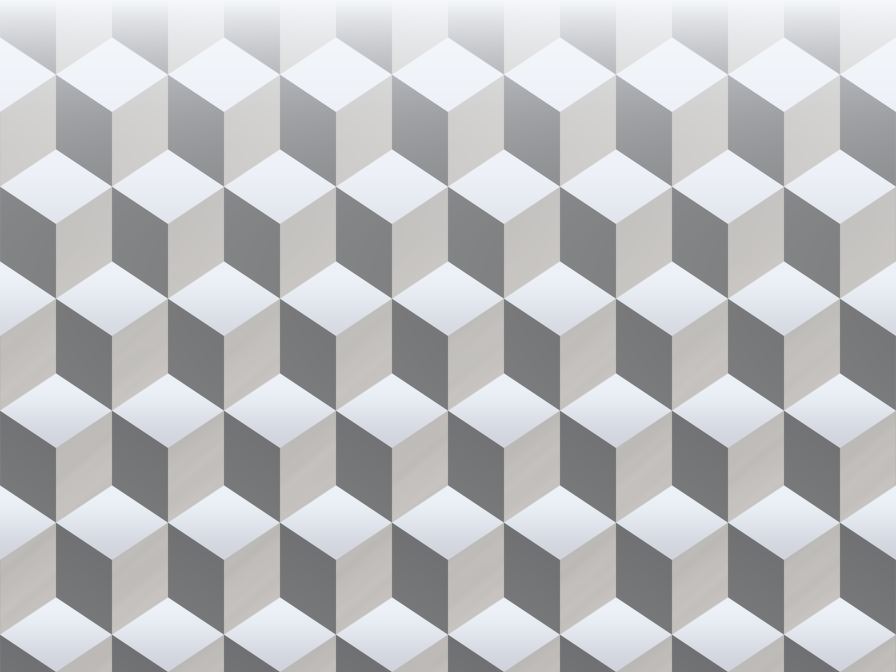
Give the GLSL for this pattern, as a Shadertoy shader.

```glsl
const float ROWS = 6.0;              // cube rows down the canvas
const float FIRST_ROW = 2.0 / 3.0;   // depth of the first full row of lids
const float LID_HALF = 1.0 / 3.0;    // half height of a lid rhombus
const float SIDE_HEIGHT = 2.0 / 3.0; // vertical length of a side face
const float HAZE_FALLOFF = 1.0;
const float STREAK_STRENGTH = 0.012;

const vec3 LID_LIGHT = vec3(0.925, 0.942, 0.968);
const vec3 LID_SHADE = vec3(0.815, 0.828, 0.862);
const vec3 LEFT_TOP = vec3(0.435, 0.437, 0.445);
const vec3 LEFT_BOTTOM = vec3(0.465, 0.468, 0.475);
const vec3 RIGHT_TOP = vec3(0.735, 0.725, 0.712);
const vec3 RIGHT_BOTTOM = vec3(0.772, 0.760, 0.748);
const vec3 HAZE = vec3(0.960, 0.970, 0.985);

float edge(float dist, float blur) {
    return smoothstep(-blur, blur, dist);
}

// Faint diagonal streaks, different on each cube
float streaks(vec2 p) {
    float across = p.x * 0.8 + p.y;
    return 0.5 * sin(across * 13.0 + sin(p.x * 2.3))
         + 0.3 * sin(across * 29.0 + 1.7 * p.x)
         + 0.2 * sin(across * 47.0 - 2.1 * p.y);
}

// Lid and two sides of one row; alpha is its coverage below the upper outline
vec4 cubeRow(vec2 p, float row, float blur) {
    float x = fract(p.x - 0.5 * mod(row, 2.0) + 0.5) - 0.5;
    float y = p.y - FIRST_ROW - row;
    float reach = LID_HALF * (1.0 - 2.0 * abs(x));

    // Side faces, split at both the front ridge and the outer seam
    float down = clamp((y - reach) / SIDE_HEIGHT, 0.0, 1.0);
    float wear = STREAK_STRENGTH * smoothstep(1.5, 4.0, p.y) * streaks(p);
    vec3 left = mix(LEFT_TOP, LEFT_BOTTOM, down);
    vec3 right = mix(RIGHT_TOP, RIGHT_BOTTOM, down) + wear;
    float ridge = sign(x) * min(abs(x), 0.5 - abs(x));
    vec3 side = mix(left, right, edge(ridge, blur));

    // Lid, shaded towards its front corner
    float front = clamp(0.5 + 0.5 * y / LID_HALF, 0.0, 1.0);
    float shade = smoothstep(0.1, 1.0, front) * smoothstep(0.0, 4.0, p.y);
    vec3 lid = mix(LID_LIGHT, LID_SHADE, shade);

    vec3 color = mix(lid, side, edge(y - reach, blur));
    return vec4(color, edge(y + reach, blur));
}

void mainImage(out vec4 fragColor, in vec2 fragCoord) {
    // Depth runs down from the upper edge; one unit is one cube pitch
    float scale = ROWS / iResolution.y;
    vec2 p = vec2(fragCoord.x * scale, ROWS - fragCoord.y * scale);
    float blur = 0.75 * scale;

    // Paint the row behind, then the row in front
    float nearest = floor(p.y - FIRST_ROW + LID_HALF + 0.1);
    vec3 color = LID_LIGHT;
    for (int i = 0; i < 2; i++) {
        vec4 layer = cubeRow(p, nearest - 1.0 + float(i), blur);
        color = mix(color, layer.rgb, layer.a);
    }

    // Bright haze fading downward
    color = mix(color, HAZE, exp(-HAZE_FALLOFF * p.y));
    fragColor = vec4(color, 1.0);
}
```
